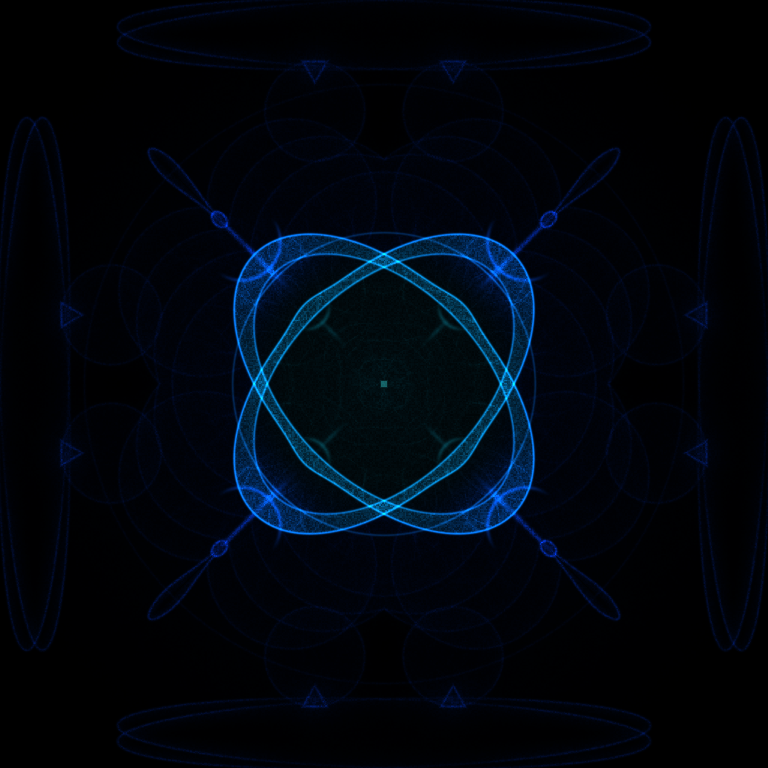
Give the GLSL for this background, as a Shadertoy shader.

```glsl
// A glowing kaleidoscopic flame: two crossed ribbon ellipses around a teal web,
// with faint blue petals, spikes and lobes outside. The plane is folded into one
// eighth, then thin lines along distance functions are summed as light.

const vec3 TEAL = vec3(0.03, 0.42, 0.50);
const vec3 AZURE = vec3(0.02, 0.52, 0.82);
const vec3 BLUE = vec3(0.01, 0.30, 0.90);
const vec3 NAVY = vec3(0.01, 0.16, 0.62);

float hash(vec2 p) {
    p = fract(p * vec2(0.1031, 0.1137));
    p += dot(p, p.yx + 33.33);
    return fract((p.x + p.y) * p.x * 43.7);
}

// Approximate signed distance to an axis-aligned ellipse.
float ellipse(vec2 p, vec2 radii) {
    float k = length(p / radii);
    return k * (k - 1.0) / max(length(p / (radii * radii)), 1e-4);
}

float line(float d, float width) {
    return exp(-d * d / (width * width));
}

// A crisp rim with light fading toward the inside.
float rim(float d, float width, float falloff) {
    return line(d, width) + 0.35 * smoothstep(width, -width, d) * exp(-abs(d) / falloff);
}

vec2 rotate(vec2 p, float a) {
    float c = cos(a), s = sin(a);
    return vec2(c * p.x - s * p.y, s * p.x + c * p.y);
}

// Fine crossing threads made from ridged, gently bent sines.
float threads(vec2 p, float scale) {
    float sum = 0.0;
    for (int i = 0; i < 6; i++) {
        float k = float(i);
        vec2 q = rotate(p, 0.35 + k * 1.17) * scale * (1.0 + 0.13 * k);
        float wave = sin(q.x + 1.1 * sin(q.y * 0.55 + k) + k * 2.1);
        sum += exp(-abs(wave) * 14.0) * (0.6 + 0.4 * sin(q.y + k));
    }
    return sum;
}

// One ribbon, long along q.x: returns (edge light, fill between the edges).
vec2 ribbon(vec2 q, float width) {
    float bulge = 0.008 * line(q.x, 0.035);
    float outer = ellipse(q, vec2(0.2386, 0.1385)) - bulge;
    float inner = ellipse(q, vec2(0.203, 0.1265));
    float fill = smoothstep(width, -width, outer) * smoothstep(-width, width, inner);
    float tip = smoothstep(0.10, 0.20, abs(q.x));
    float edges = line(outer, width) * 0.85 + line(inner, width) * mix(0.75, 0.55, tip);
    return vec2(edges, fill * mix(1.0, 0.55, tip));
}

// Faint outer ornaments; f is the folded point (x >= y >= 0).
float ornaments(vec2 f, float width) {
    float light = 0.0;
    vec2 diag = vec2(f.x + f.y, f.x - f.y) * 0.7071;
    // Spike, knot and slender loop on the diagonal.
    light += 0.7 * line(diag.y, 0.003) * smoothstep(0.20, 0.25, diag.x) * smoothstep(0.32, 0.28, diag.x);
    light += 0.8 * rim(ellipse(diag - vec2(0.303, 0.0), vec2(0.012, 0.008)), width, 0.01);
    float taper = mix(0.004, 0.014, smoothstep(0.31, 0.42, diag.x));
    light += 0.35 * rim(ellipse(diag - vec2(0.372, 0.0), vec2(0.060, taper)), width, 0.008);
    // Long leaning lobes along the canvas sides.
    for (int i = 0; i < 2; i++) {
        float side = float(i) * 2.0 - 1.0;
        vec2 q = rotate(f - vec2(0.455, 0.0), side * 0.03);
        light += 0.22 * rim(ellipse(q, vec2(0.045, 0.347)), width, 0.012)
               * mix(0.35, 1.0, smoothstep(0.08, 0.25, f.y));
    }
    // Small triangular knots, pointing inward.
    vec2 t = f - vec2(0.411, 0.090);
    float tri = max(t.x, 0.866 * abs(t.y) - 0.5 * t.x) - 0.009;
    light += 0.32 * line(tri, width) + 0.18 * exp(-length(t) / 0.014);
    // Petal arcs and the wide ring.
    light += 0.10 * rim(length(f - vec2(0.355, 0.090)) - 0.065, width, 0.02);
    light += 0.07 * line(length(f) - 0.39, width);
    for (int i = 0; i < 4; i++) {
        float k = float(i);
        vec2 centre = vec2(0.13 + 0.035 * k, 0.04 * k);
        light += 0.09 * rim(length(f - centre) - 0.146 + 0.012 * k, width, 0.02);
    }
    return light;
}

void mainImage(out vec4 fragColor, in vec2 fragCoord) {
    float unit = min(iResolution.x, iResolution.y);
    vec2 p = (fragCoord - 0.5 * iResolution.xy) / unit;
    vec2 a = abs(p);
    vec2 f = vec2(max(a.x, a.y), min(a.x, a.y));
    vec2 diag = vec2(f.x + f.y, f.x - f.y) * 0.7071;
    float r = length(p);
    float width = max(0.0015, 0.8 / unit);
    float grain = 0.65 + 0.7 * hash(floor((p + 0.5) * 512.0));

    // Ribbons and the region they enclose.
    vec2 bands = ribbon(diag, width) + ribbon(diag.yx, width);
    float body = min(ellipse(diag, vec2(0.2386, 0.1385)), ellipse(diag.yx, vec2(0.2386, 0.1385)));
    float inside = smoothstep(0.002, -0.002, body);
    float corner = smoothstep(0.15, 0.22, diag.x) * smoothstep(0.12, 0.02, diag.y);

    // Background haze, darker in the gaps on the axes.
    float gap = 1.0 - 0.9 * exp(-dot((f - vec2(0.345, 0.0)) * vec2(14.0, 22.0), (f - vec2(0.345, 0.0)) * vec2(14.0, 22.0)));
    float haze = exp(-r * r / 0.055) * gap;
    vec3 color = NAVY * (1.0 - inside) * haze * (0.12 + 0.10 * threads(f, 32.0)) * grain;
    color += NAVY * 0.012 * smoothstep(0.62, 0.30, r) * gap * grain;
    color += NAVY * ornaments(f, width * 1.1) * (1.0 - inside) * grain * 0.85;

    // Teal interior, bluer toward the corners.
    float web = threads(f, 48.0);
    vec3 core = mix(TEAL, BLUE * 0.8, smoothstep(0.12, 0.21, r));
    color += core * inside * grain * (0.075 + 0.055 * web + 0.06 * exp(-r / 0.05));
    color += BLUE * inside * corner * (0.16 + 0.12 * web) * grain;

    // Cupped arcs and rays on the diagonals.
    float cup = length(f - vec2(0.100)) - 0.028;
    color += TEAL * 0.45 * line(cup, 0.0028) * smoothstep(0.128, 0.110, diag.x);
    color += TEAL * 0.25 * line(diag.y, 0.003) * line(diag.x - 0.098, 0.018);
    float swallowtail = length(f - vec2(0.185)) - 0.050;
    color += BLUE * 0.6 * line(swallowtail, 0.0025) * smoothstep(0.26, 0.21, diag.x);
    color += BLUE * 0.4 * line(diag.y, 0.004) * line(diag.x - 0.215, 0.03);

    // Bright ribbon light and the circle joining their tips.
    vec3 rimColor = mix(AZURE, vec3(0.03, 0.50, 1.0), smoothstep(0.15, 0.20, r));
    color += AZURE * vec3(0.6, 0.42, 0.40) * bands.y * (0.65 + 0.25 * web) * grain;
    color += rimColor * bands.x;
    color += rimColor * line(r - 0.197, width) * mix(0.25, 0.85, smoothstep(0.16, 0.25, diag.x));

    // Small square seed at the centre.
    color += vec3(0.08, 0.32, 0.32) * smoothstep(0.005, 0.0035, f.x);
    fragColor = vec4(clamp(color, 0.0, 1.0), 1.0);
}
```
